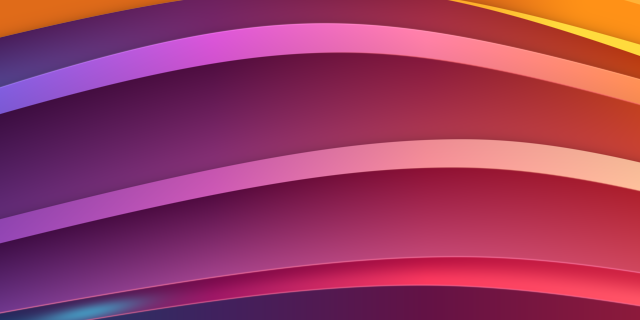
A Shadertoy shader for this background:

```glsl
// Draws layered arching ribbons over panels shading from violet to red and orange.

#define LEFT_ROUND 0.78
#define RIGHT_ROUND 0.65
#define RIM_WIDTH 0.0025
#define SHADOW_DEPTH 0.16
#define SHADOW_FADE 60.0

// Height of an arch: s = (crest x, crest y, left slope, right slope)
float arch(float x, vec4 s) {
    float d = x - s.x;
    float w = d < 0.0 ? LEFT_ROUND : RIGHT_ROUND;
    float slope = d < 0.0 ? s.z : s.w;
    return s.y - slope * (sqrt(d * d + w * w) - w);
}

// Four evenly spaced colours across the canvas
vec3 ramp(float x, vec3 a, vec3 b, vec3 c, vec3 d) {
    float t = x * 1.5;
    vec3 col = mix(a, b, clamp(t, 0.0, 1.0));
    col = mix(col, c, clamp(t - 1.0, 0.0, 1.0));
    return mix(col, d, clamp(t - 2.0, 0.0, 1.0));
}

// Antialiased fill of everything below an edge
vec3 fillBelow(vec3 under, vec3 paint, float above) {
    float aa = 0.75 / iResolution.y;
    return mix(under, paint, smoothstep(aa, -aa, above));
}

// Position between an upper and a lower edge, 0 to 1
float depth(float y, float upper, float lower) {
    return clamp((upper - y) / max(upper - lower, 0.001), 0.0, 1.0);
}

// Soft darkening just above an edge
float contactShadow(float above) {
    return 1.0 - SHADOW_DEPTH * exp(-max(above, 0.0) * SHADOW_FADE);
}

// Thin line centred on an edge
float rim(float above) {
    float w = max(RIM_WIDTH, 0.7 / iResolution.y);
    return exp(-above * above / (w * w));
}

void mainImage(out vec4 fragColor, in vec2 fragCoord) {
    vec2 p = fragCoord / iResolution.xy * vec2(2.0, 1.0);
    float x = p.x, y = p.y;

    // Edges from top to bottom
    float corner = arch(x, vec4(1.04, 1.164, 0.30, 0.35));
    float goldTop = arch(x, vec4(1.04, 1.039, 0.30, 0.35));
    float goldLow = arch(x, vec4(1.04, 1.039, 0.30, 0.42));
    float highTop = arch(x, vec4(1.016, 0.927, 0.40, 0.33));
    float highLow = arch(x, vec4(1.068, 0.836, 0.355, 0.335));
    float midTop = arch(x, vec4(1.445, 0.565, 0.29, 0.355));
    float midLow = arch(x, vec4(1.419, 0.477, 0.283, 0.33));
    float baseTop = arch(x, vec4(1.432, 0.198, 0.207, 0.235));
    float baseLow = arch(x, vec4(1.315, 0.109, 0.21, 0.22));

    // Orange corner and gold band
    vec3 orange = mix(vec3(0.88, 0.42, 0.10), vec3(1.0, 0.57, 0.09), smoothstep(1.45, 1.85, x));
    vec3 gold = mix(vec3(1.0, 0.68, 0.16), vec3(1.0, 0.86, 0.24), smoothstep(1.42, 1.8, x));
    vec3 col = fillBelow(vec3(1.0, 0.70, 0.22), orange * contactShadow(y - goldTop), y - corner);
    col = fillBelow(col, gold, y - goldTop);

    // Upper panel, shaded beneath the gold band
    vec3 upper = ramp(x, vec3(0.28, 0.11, 0.35), vec3(0.43, 0.13, 0.37),
                         vec3(0.59, 0.15, 0.24), vec3(0.72, 0.22, 0.06));
    vec3 lower = ramp(x, vec3(0.34, 0.28, 0.59), vec3(0.48, 0.16, 0.43),
                         vec3(0.68, 0.20, 0.30), vec3(0.79, 0.29, 0.10));
    vec3 panel = mix(upper, lower, depth(y, min(1.0, goldLow), highTop));
    col = fillBelow(col, panel * contactShadow(y - highTop), y - goldLow);

    // High ribbon
    vec3 ribbon = ramp(x, vec3(0.50, 0.36, 0.86), vec3(0.85, 0.33, 0.84),
                          vec3(1.0, 0.50, 0.65), vec3(1.0, 0.56, 0.33));
    ribbon *= mix(1.02, 0.96, depth(y, highTop, highLow));
    col = fillBelow(col, ribbon, y - highTop);
    col += 0.10 * rim(y - highTop);

    // Middle panel
    upper = ramp(x, vec3(0.23, 0.05, 0.25), vec3(0.31, 0.05, 0.25),
                    vec3(0.52, 0.09, 0.23), vec3(0.76, 0.25, 0.12));
    lower = ramp(x, vec3(0.40, 0.18, 0.49), vec3(0.55, 0.20, 0.48),
                    vec3(0.70, 0.23, 0.33), vec3(0.80, 0.26, 0.22));
    panel = mix(upper, lower, depth(y, highLow, midTop));
    col = fillBelow(col, panel * contactShadow(y - midTop), y - highLow);
    col = mix(col, vec3(1.0, 0.42, 0.45), 0.5 * rim(y - highLow) * smoothstep(0.8, 1.5, x));

    // Middle ribbon
    ribbon = ramp(x, vec3(0.57, 0.27, 0.70), vec3(0.79, 0.34, 0.70),
                     vec3(0.95, 0.55, 0.59), vec3(0.98, 0.74, 0.60));
    ribbon *= mix(0.98, 1.02, depth(y, midTop, midLow));
    col = fillBelow(col, ribbon, y - midTop);

    // Lower panel
    upper = ramp(x, vec3(0.24, 0.05, 0.27), vec3(0.32, 0.04, 0.25),
                    vec3(0.55, 0.06, 0.20), vec3(0.68, 0.12, 0.17));
    lower = ramp(x, vec3(0.44, 0.22, 0.56), vec3(0.64, 0.26, 0.55),
                    vec3(0.77, 0.28, 0.46), vec3(0.82, 0.28, 0.37));
    panel = mix(upper, lower, depth(y, midLow, baseTop));
    col = fillBelow(col, panel, y - midLow);
    col = mix(col, vec3(1.0, 0.65, 0.55), 0.4 * rim(y - midLow) * smoothstep(0.9, 1.8, x));

    // Base ribbon with a cyan glow at its left end
    upper = ramp(x, vec3(0.14, 0.16, 0.36), vec3(0.48, 0.04, 0.30),
                    vec3(0.72, 0.07, 0.26), vec3(0.82, 0.14, 0.26));
    lower = ramp(x, vec3(0.10, 0.28, 0.46), vec3(0.62, 0.09, 0.40),
                    vec3(0.98, 0.22, 0.37), vec3(1.0, 0.33, 0.40));
    ribbon = mix(upper, lower, smoothstep(0.0, 0.9, depth(y, baseTop, baseLow)));
    vec2 g = p - vec2(0.27, 0.022);
    g.y -= 0.2 * g.x;
    ribbon = mix(ribbon, vec3(0.27, 0.63, 0.78), 0.85 * exp(-g.x * g.x / 0.025 - g.y * g.y / 0.0006));
    col = fillBelow(col, ribbon, y - baseTop);
    col = mix(col, vec3(1.0, 0.48, 0.65), 0.6 * rim(y - baseTop));

    // Bottom panel
    panel = ramp(x, vec3(0.10, 0.25, 0.42), vec3(0.25, 0.13, 0.37),
                    vec3(0.39, 0.07, 0.27), vec3(0.55, 0.10, 0.23));
    col = fillBelow(col, panel, y - baseLow);
    col = mix(col, vec3(1.0, 0.45, 0.62), 0.55 * rim(y - baseLow));

    fragColor = vec4(clamp(col, 0.0, 1.0), 1.0);
}
```
